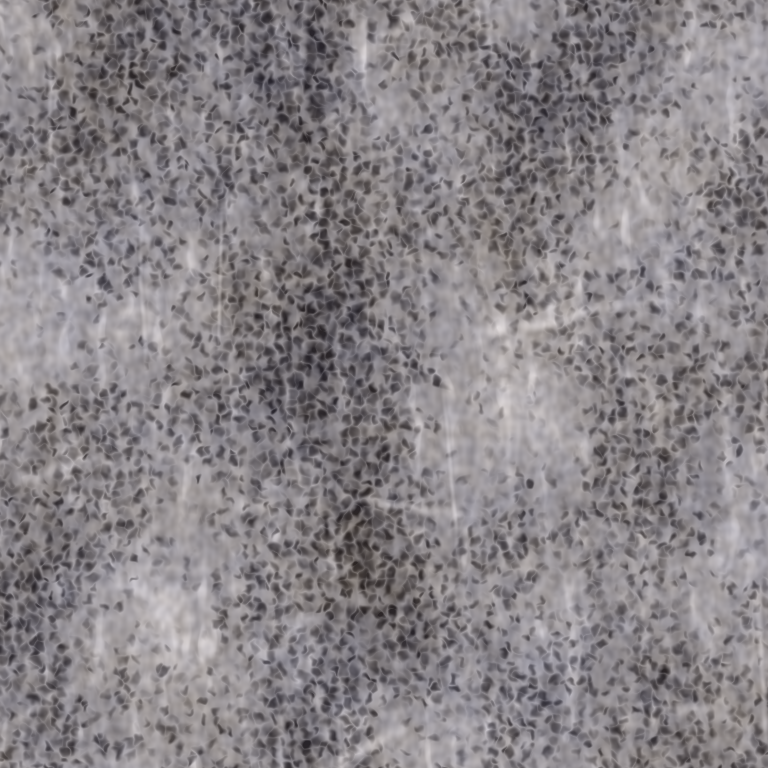
Give the GLSL for this texture, as a WebGL 2 fragment shader.

```glsl
#version 300 es
precision highp float;
// Weathered grey stone: clustered dark pits, pale cloudy patches, vertical streaks and thin veins.

uniform vec2 u_resolution;
out vec4 fragColor;

const float PIT_CELLS = 74.0;       // pit grid cells across the canvas
const float PIT_DEPTH = 0.27;       // darkening at the centre of a pit
const float PIT_SOFTNESS = 0.75;    // width of the pit edge, relative to its radius
const float PIT_RAGGEDNESS = 0.0065; // how far pit outlines are bent
const float MESH_BRIGHTNESS = 0.04; // pale web left between crowded pits
const float PATCH_SCALE = 3.6;      // cloudy patches across the canvas
const float PATCH_CONTRAST = 0.19;
const float STREAK_CONTRAST = 0.07;
const float GRAIN_CONTRAST = 0.10;
const float VEIN_BRIGHTNESS = 0.13;
const float LEAN = 0.04;            // sideways drift of the vertical grain
const float BASE_TONE = 0.567;
const vec3 STONE_TINT = vec3(0.010, -0.009, 0.004);
const vec3 WARM_SHIFT = vec3(0.016, 0.006, -0.022);

vec2 hash2(vec2 cell) {
    uvec2 q = uvec2(ivec2(cell) + 4096);
    uint n = q.x * 1597334673u ^ q.y * 3812015801u;
    n = (n ^ (n >> 15)) * 2246822519u;
    n ^= n >> 13;
    uint m = n * 3266489917u;
    m ^= m >> 16;
    return vec2(n & 0xffffu, m & 0xffffu) / 65535.0;
}

float cornerGradient(vec2 cell, vec2 offset) {
    float angle = 6.28318 * hash2(cell).x;
    return dot(vec2(cos(angle), sin(angle)), offset);
}

// Gradient noise, about -0.7 to 0.7
float gradientNoise(vec2 p) {
    vec2 i = floor(p), f = p - i;
    vec2 w = f * f * f * (f * (f * 6.0 - 15.0) + 10.0);
    vec2 e = vec2(1.0, 0.0);
    float low = mix(cornerGradient(i, f), cornerGradient(i + e, f - e), w.x);
    float high = mix(cornerGradient(i + e.yx, f - e.yx), cornerGradient(i + 1.0, f - 1.0), w.x);
    return mix(low, high, w.y);
}

float fbm(vec2 p) {
    float sum = 0.0, amplitude = 1.0;
    for (int i = 0; i < 4; i++) {
        sum += amplitude * gradientNoise(p);
        p = mat2(1.6, 1.2, -1.2, 1.6) * p + 17.3;
        amplitude *= 0.5;
    }
    return sum;
}

// Coverage by scattered, slightly upright pits; density sets how many and how large
float pits(vec2 p, float density) {
    vec2 home = floor(p);
    float cover = 0.0;
    for (int y = -1; y <= 1; y++) {
        for (int x = -1; x <= 1; x++) {
            vec2 cell = home + vec2(x, y);
            vec2 jitter = hash2(cell), trait = hash2(cell + 531.0), level = hash2(cell + 977.0);
            vec2 d = p - cell - 0.5 - 0.75 * (jitter - 0.5);
            float angle = 2.2 * (trait.x - 0.5);
            d = mat2(cos(angle), sin(angle), -sin(angle), cos(angle)) * d;
            float radius = mix(0.27, 0.50, trait.y) * mix(0.85, 1.05, density);
            float dist = length(d * vec2(1.2, 0.8)) / radius;
            float strength = smoothstep(-0.3, 0.3, density - 0.8 * level.x) * mix(0.6, 1.15, level.y);
            float pit = 1.0 - smoothstep(1.0 - PIT_SOFTNESS, 1.0 + PIT_SOFTNESS, dist);
            cover = max(cover, pit * strength);
        }
    }
    return cover;
}

// Thin line along a contour of a noise field, shown only where mask is high
float vein(float field, float width, float mask) {
    return (1.0 - smoothstep(0.0, width, abs(field))) * smoothstep(0.0, 0.3, mask);
}

void main() {
    vec2 p = gl_FragCoord.xy / u_resolution.y;
    vec2 leaned = vec2(p.x + LEAN * p.y, p.y);
    vec2 warp = 0.006 * vec2(gradientNoise(p * 24.0), gradientNoise(p * 24.0 + 61.0));
    vec2 ragged = PIT_RAGGEDNESS * vec2(gradientNoise(p * 95.0 + 31.0), gradientNoise(p * 95.0 + 77.0));

    // Cloudy patches, and pits gathered in the darker ones
    float cloud = fbm(leaned * vec2(1.15, 0.85) * PATCH_SCALE + 3.7);
    float cluster = fbm(leaned * vec2(9.0, 6.0) + 41.0);
    float density = clamp(0.52 - 0.75 * cloud + 0.45 * cluster, 0.0, 1.0);
    float pitCover = pits((leaned + warp + ragged) * PIT_CELLS, density);

    // Upright streaks and fine grain
    float streak = gradientNoise((leaned + warp) * vec2(42.0, 9.0) + 9.0)
                 + 0.7 * gradientNoise((leaned + warp) * vec2(85.0, 28.0) + 23.0);
    float grain = gradientNoise(p * vec2(100.0, 75.0)) + 0.8 * gradientNoise(p * 48.0 + 5.0);

    // Pale veins: a few lying nearly flat, a few standing upright
    vec2 tilted = vec2(p.x, p.y - 0.12 * p.x);
    float flatField = gradientNoise(tilted * vec2(1.4, 4.0) + vec2(7.0, 2.0)) + 0.06 * cluster;
    float uprightField = gradientNoise(leaned * vec2(9.0, 0.9) + 13.0) + 0.05 * cluster;
    float veins = vein(flatField, 0.04, gradientNoise(p * 3.0 + 29.0))
                + 0.7 * vein(uprightField, 0.05, gradientNoise(p * 4.0 + 47.0));

    float open = 1.0 - min(pitCover, 1.0);
    float tone = BASE_TONE + PATCH_CONTRAST * cloud + STREAK_CONTRAST * streak
               + GRAIN_CONTRAST * grain;
    tone += 0.07 * smoothstep(0.25, 0.65, streak) * open;
    tone += MESH_BRIGHTNESS * density * open;
    tone += VEIN_BRIGHTNESS * veins;
    tone -= PIT_DEPTH * pitCover * (1.0 - 0.6 * min(veins, 1.0));
    tone = clamp(tone, 0.15, 0.86);

    // Slight drift between violet and warm grey
    float warmth = fbm(p * 5.0 + 83.0) + 0.8 * gradientNoise(p * 40.0 + 19.0);
    fragColor = vec4(tone + STONE_TINT + WARM_SHIFT * warmth, 1.0);
}
```
